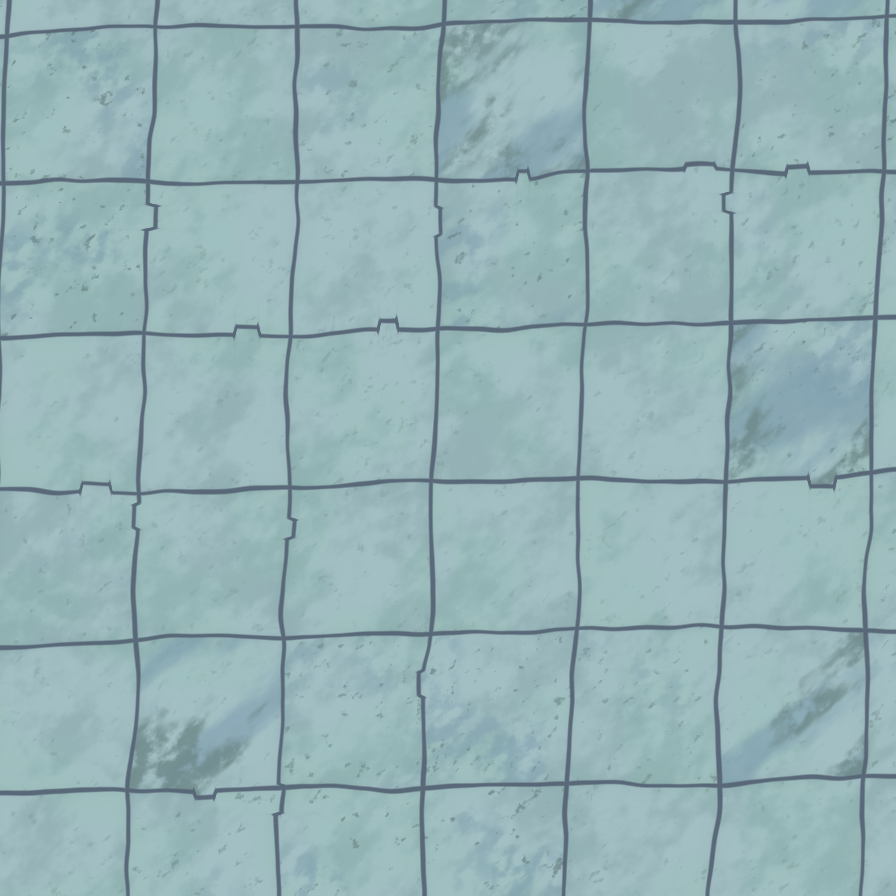
This texture is drawn by a Shadertoy shader. Its source:

```glsl
// Weathered pale blue-green stone tiles in a slightly skewed grid of thin slate joints.
// Each joint wanders by its own noise and sometimes steps sideways in a small kink;
// every tile gets its own mottling, and a few carry strong diagonal blue and olive veins.

#define PITCH vec2(0.1632, 0.1702)   // tile size
#define ORIGIN vec2(-0.020, 0.112)   // where the first joints cross
#define SKEW vec2(0.027, 0.018)      // lean of the joints
#define JOINT_WIDTH 0.0046
#define WANDER 0.011
#define KINK_CHANCE 0.14
#define VEIN_CHANCE 0.13
#define LIGHT vec3(0.635, 0.748, 0.766)
#define MID vec3(0.580, 0.700, 0.715)
#define BLUE vec3(0.500, 0.625, 0.690)
#define OLIVE vec3(0.425, 0.525, 0.525)
#define JOINT vec3(0.335, 0.395, 0.460)

float hash(vec2 p) {
    return fract(sin(dot(p, vec2(127.1, 311.7))) * 43758.5453);
}

float noise(vec2 p) {
    vec2 i = floor(p), f = fract(p);
    f = f * f * (3.0 - 2.0 * f);
    return mix(mix(hash(i), hash(i + vec2(1, 0)), f.x),
               mix(hash(i + vec2(0, 1)), hash(i + vec2(1, 1)), f.x), f.y);
}

float fbm(vec2 p) {
    float sum = 0.0, amp = 0.5;
    for (int i = 0; i < 5; i++) {
        sum += amp * noise(p);
        p = mat2(1.6, 1.2, -1.2, 1.6) * p + 7.3;
        amp *= 0.5;
    }
    return sum / 0.97;
}

// Sideways offset of one joint at a position along it
float wander(float along, float id) {
    float offset = WANDER * (noise(vec2(along * 9.0, id)) - 0.5)
                 + 0.3 * WANDER * (noise(vec2(along * 32.0, id + 40.0)) - 0.5);
    // occasional flat-topped kink
    float part = floor(along * 6.0);
    vec2 key = vec2(part, id + 80.0);
    float centre = (part + mix(0.3, 0.7, hash(key + 3.0))) / 6.0;
    float halfLength = mix(0.009, 0.022, hash(key + 5.0));
    float bump = 1.0 - smoothstep(halfLength - 0.005, halfLength, abs(along - centre));
    float height = mix(0.004, 0.010, hash(key + 9.0)) * sign(hash(key + 11.0) - 0.4);
    return offset + step(hash(key), KINK_CHANCE) * bump * height;
}

// x: signed offset from the joint, y: true distance to its centre line
vec2 jointDistance(float across, float along, float id) {
    float w = wander(along, id);
    float slope = (wander(along + 0.001, id) - w) / 0.001;
    float d = across - w;
    return vec2(d, abs(d) / sqrt(1.0 + slope * slope));
}

float jointMask(float d, float along, float id, float pixel) {
    float halfWidth = 0.5 * JOINT_WIDTH * mix(0.8, 1.25, noise(vec2(along * 22.0, id + 120.0)));
    float soft = max(pixel, 0.0012);
    return 1.0 - smoothstep(halfWidth - soft, halfWidth + soft, d);
}

vec3 stone(vec2 p, vec2 tile) {
    float seed = hash(tile + 17.0);
    vec2 q = p + 13.0 * vec2(seed, hash(tile + 29.0));
    vec2 diagonal = vec2(q.x + q.y, q.y - q.x) * 0.707;

    // soft mottling, streaked along the diagonal
    float cloud = fbm(diagonal * vec2(13.0, 19.0));
    float grain = fbm(diagonal * vec2(55.0, 80.0) + 31.0);
    float tone = 0.65 * cloud + 0.35 * grain + 0.10 * (seed - 0.5);
    vec3 col = mix(LIGHT, MID, smoothstep(0.40, 0.66, tone));
    col += vec3(-0.010, 0.003, -0.014) * smoothstep(0.40, 0.65, noise(q * 14.0 + 5.0));

    // faint pits and blue stains, stronger on worn tiles
    float wear = smoothstep(0.45, 1.0, hash(tile + 41.0));
    float patchy = smoothstep(0.45, 0.68, fbm(q * 10.0 + 53.0));
    col = mix(col, BLUE, patchy * wear * 0.55 * smoothstep(0.35, 0.65, grain));
    float pits = smoothstep(0.66, 0.82, fbm(diagonal * vec2(80.0, 130.0) + 71.0));
    col = mix(col, OLIVE, pits * (0.25 + 0.5 * wear));

    // bold veins on a few tiles
    float veined = step(hash(tile + 61.0), VEIN_CHANCE);
    float blueVein = smoothstep(0.42, 0.62, fbm(diagonal * vec2(7.0, 20.0) + 90.0));
    float oliveVein = smoothstep(0.50, 0.66, fbm(diagonal * vec2(8.0, 26.0) + 110.0));
    col = mix(col, BLUE, 0.65 * veined * blueVein);
    return mix(col, OLIVE, 0.75 * veined * oliveVein * smoothstep(0.25, 0.60, grain));
}

void mainImage(out vec4 fragColor, in vec2 fragCoord) {
    float pixel = 1.0 / iResolution.y;
    vec2 p = fragCoord * pixel;

    // nearest joint in each direction
    vec2 grid = (p - ORIGIN - SKEW * p.yx) / PITCH;
    vec2 id = floor(grid + 0.5);
    vec2 across = (grid - id) * PITCH;
    vec2 dx = jointDistance(across.x, p.y, id.x + 10.0);
    vec2 dy = jointDistance(across.y, p.x, id.y + 25.0);

    // tile bounded by the wandering joints
    vec2 tile = id + step(0.0, vec2(dx.x, dy.x)) - 1.0;
    vec3 col = stone(p, tile);

    // thin shade beside the joints, then the joints
    float edge = min(dx.y, dy.y);
    col *= 1.0 - 0.05 * exp(-edge / 0.005);
    float joint = max(jointMask(dx.y, p.y, id.x + 10.0, pixel),
                      jointMask(dy.y, p.x, id.y + 25.0, pixel));
    col = mix(col, JOINT, 0.95 * joint);

    fragColor = vec4(col, 1.0);
}
```
